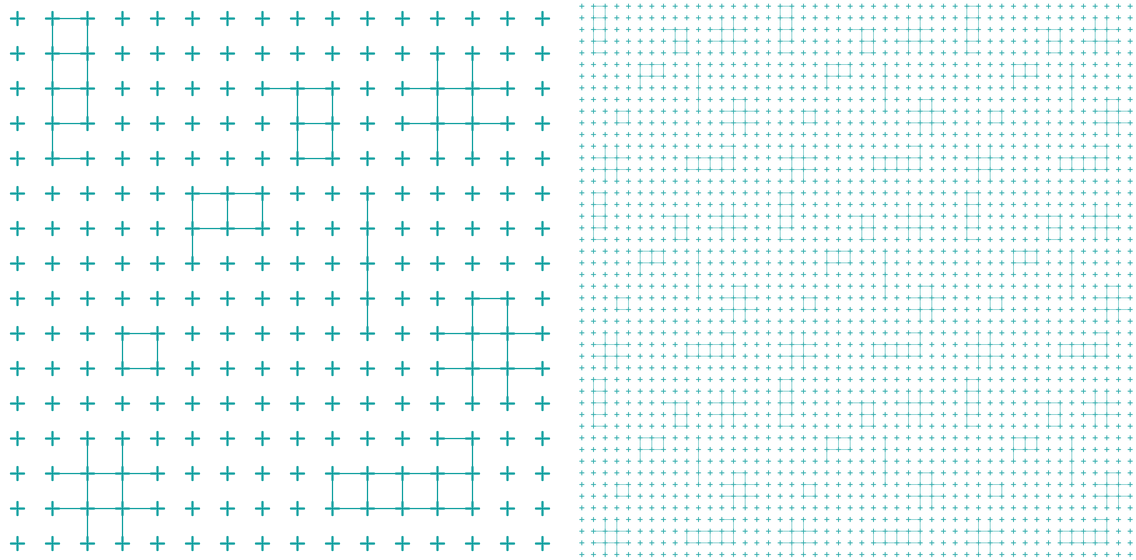
Left: one tile. Right: repeated 3 by 3.
This pattern is drawn by a WebGL 1 fragment shader. Its source:

```glsl
precision highp float;
// A 16 by 16 grid of small teal plus signs on white, with thin lines joining
// some of them into ladders, hashes and boxes. Each figure is built from sets
// of parallel rails, measured as distances in units of one grid cell.
uniform vec2 u_resolution;

// Distance to parallel horizontal segments, one cell apart, going down from start.
float rails(vec2 p, vec2 start, float len, float count) {
  vec2 q = p - start;
  q.x -= clamp(q.x, 0.0, len);
  q.y -= clamp(floor(q.y + 0.5), 0.0, count - 1.0);
  return length(q);
}

// The same, running down the canvas, one cell apart to the right.
float posts(vec2 p, vec2 start, float len, float count) {
  return rails(p.yx, start.yx, len, count);
}

// All edges of a block of cells.
float lattice(vec2 p, vec2 corner, vec2 size) {
  return min(rails(p, corner, size.x, size.y + 1.0),
             posts(p, corner, size.y, size.x + 1.0));
}

// Two rails crossing two posts, each three cells long.
float hashMark(vec2 p, vec2 corner) {
  return min(rails(p, corner + vec2(0.0, 1.0), 3.0, 2.0),
             posts(p, corner + vec2(1.0, 0.0), 3.0, 2.0));
}

float figures(vec2 p) {
  // tall ladder with an open foot
  float d = lattice(p, vec2(1.0, 0.0), vec2(1.0, 3.0));
  d = min(d, posts(p, vec2(1.0, 3.0), 1.0, 1.0));
  d = min(d, rails(p, vec2(1.0, 4.0), 1.0, 1.0));
  // short ladder with an arm at its top left
  d = min(d, lattice(p, vec2(8.0, 2.0), vec2(1.0, 2.0)));
  d = min(d, rails(p, vec2(7.0, 2.0), 1.0, 1.0));
  // wide pair of boxes with a leg
  d = min(d, lattice(p, vec2(5.0, 5.0), vec2(2.0, 1.0)));
  d = min(d, posts(p, vec2(5.0, 6.0), 1.0, 1.0));
  // long post and single box
  d = min(d, posts(p, vec2(10.0, 5.0), 4.0, 1.0));
  d = min(d, lattice(p, vec2(3.0, 9.0), vec2(1.0)));
  // row of four boxes with a hook
  d = min(d, lattice(p, vec2(9.0, 13.0), vec2(4.0, 1.0)));
  d = min(d, rails(p, vec2(12.0, 12.0), 1.0, 1.0));
  d = min(d, posts(p, vec2(13.0, 12.0), 1.0, 1.0));
  // hash marks, one of them capped
  d = min(d, hashMark(p, vec2(11.0, 1.0)));
  d = min(d, hashMark(p, vec2(1.0, 12.0)));
  d = min(d, hashMark(p, vec2(12.0, 8.0)));
  return min(d, rails(p, vec2(13.0, 8.0), 1.0, 1.0));
}

// Round-ended plus sign in every cell.
float plusSigns(vec2 p) {
  vec2 q = abs(fract(p + 0.5) - 0.5);
  vec2 beyond = max(q - 0.185, 0.0);
  return min(length(vec2(beyond.x, q.y)), length(vec2(q.x, beyond.y)));
}

void main() {
  // grid points at whole numbers, rows counted from the top
  vec2 uv = gl_FragCoord.xy / u_resolution;
  vec2 p = vec2(uv.x, 1.0 - uv.y) * 16.0 - vec2(0.5, 0.53);

  float blur = 0.7 * 16.0 / min(u_resolution.x, u_resolution.y);
  float d = min(plusSigns(p) - 0.031, figures(p) - 0.017);
  float ink = 1.0 - smoothstep(-blur, blur, d);

  gl_FragColor = vec4(mix(vec3(1.0), vec3(0.03, 0.61, 0.61), ink), 1.0);
}
```
